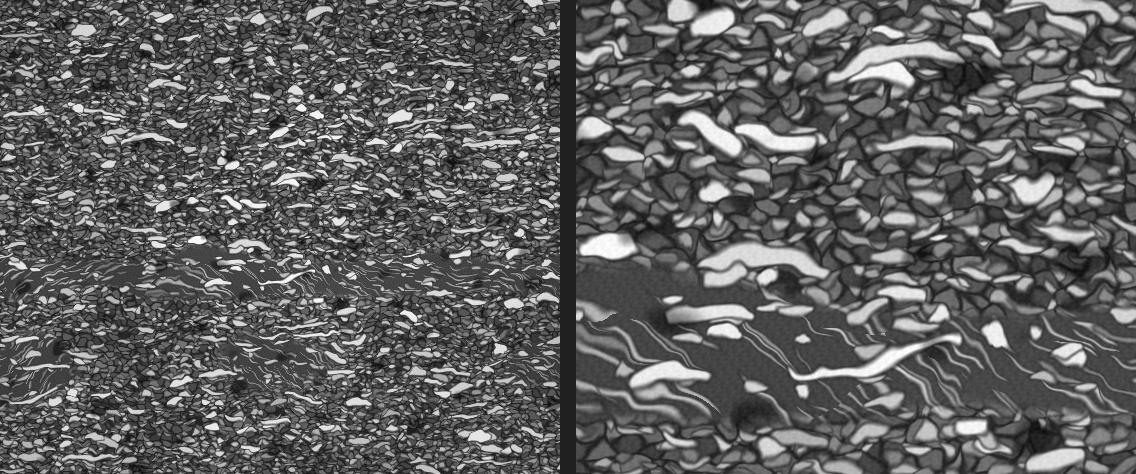
Left, the full canvas; right, a detail of the centre.
A WebGL 2 fragment shader for this texture:

```glsl
#version 300 es
precision highp float;

uniform vec2 u_resolution;
out vec4 fragColor;

const float RIM_TONE = 0.17;
const float EDGE = 0.0019;

vec2 hash2(vec2 p) {
    vec3 q = fract(p.xyx * vec3(0.1031, 0.1030, 0.0973));
    q += dot(q, q.yzx + 33.33);
    return fract((q.xx + q.yz) * q.zy);
}

vec2 rotate(vec2 p, float angle) {
    float c = cos(angle), s = sin(angle);
    return vec2(c * p.x + s * p.y, c * p.y - s * p.x);
}

float bump(float x, float centre, float width) {
    float t = (x - centre) / width;
    return exp(-t * t);
}

// Layered sines in turning directions, from -1 to 1
float waves(vec2 p, float frequency) {
    float sum = 0.0;
    for (int i = 0; i < 4; i++) {
        float k = float(i);
        vec2 dir = vec2(cos(2.4 * k + 0.6), sin(2.4 * k + 0.6));
        sum += sin(dot(p, dir) * frequency * (1.0 + 0.37 * k) + 1.7 * k + 0.8 * sum);
    }
    return 0.25 * sum;
}

// Cellular noise: x = distance to the border, y and z = random values of the cell
vec3 cellular(vec2 p) {
    vec2 home = floor(p), nearestId = home;
    float first = 9.0, second = 9.0;
    for (int y = -1; y <= 1; y++)
    for (int x = -1; x <= 1; x++) {
        vec2 id = home + vec2(x, y);
        float d = length(id + hash2(id + 11.0) - p);
        if (d < first) {
            second = first;
            first = d;
            nearestId = id;
        } else {
            second = min(second, d);
        }
    }
    return vec3(second - first, hash2(nearestId + 71.0));
}

// Bent rod that thins towards its ends; size = half length and radius
float rodDistance(vec2 p, vec2 size, float bend) {
    p.y += bend * p.x * p.x / size.x;
    float along = clamp(p.x, -size.x, size.x);
    float t = along / size.x;
    return length(p - vec2(along, 0.0)) - size.y * (1.0 - 0.4 * t * t);
}

// How common the pale grains are in each band
float abundance(vec2 p) {
    return 0.85 + 0.4 * waves(p * vec2(0.7, 1.3), 13.0) + 0.4 * bump(p.y, 0.61, 0.13);
}

// Scattered pale rods, each with a dark rim
float paintGrains(float tone, vec2 p, vec2 cell, vec2 size, float density,
                  float tilt, vec2 brightness, float rim, float seed) {
    vec2 home = floor(p / cell);
    for (int y = -1; y <= 1; y++)
    for (int x = -1; x <= 1; x++) {
        vec2 id = home + vec2(x, y);
        vec2 place = hash2(id + seed);
        vec2 shape = hash2(id + seed + 57.0);
        vec2 kind = hash2(id + seed + 113.0);
        vec2 centre = (id + 0.1 + 0.8 * place) * cell;
        if (kind.x > density * abundance(centre)) continue;
        vec2 grain = size * mix(vec2(0.25, 0.5), vec2(1.0), shape * shape);
        vec2 q = rotate(p - centre, tilt * (2.0 * kind.y - 1.0));
        float d = rodDistance(q, grain, 0.4 * (shape.y - 0.5));
        tone = mix(tone, RIM_TONE, 0.85 * smoothstep(rim, 0.0, d));
        float pale = mix(brightness.x, brightness.y, place.y);
        tone = mix(tone, pale, smoothstep(EDGE, -EDGE, d));
    }
    return tone;
}

// Packets of thin parallel needles, one direction for each packet
float needlePackets(vec2 p) {
    vec3 packet = cellular(p / vec2(0.15, 0.075));
    float angle = mix(0.65, -0.25, smoothstep(0.0, 0.9, p.x)) + 0.8 * (packet.y - 0.5);
    vec2 q = rotate(p, angle) + packet.z;
    return paintGrains(0.26, q, vec2(0.048, 0.0095), vec2(0.028, 0.0026),
                       1.2, 0.12, vec2(0.48, 0.78), 0.003, 5.0);
}

float needleZone(vec2 p) {
    float band = bump(p.y, 0.42, 0.055) + 0.6 * bump(p.y, 0.2, 0.1);
    return smoothstep(0.48, 0.68, band + 0.5 * waves(p, 12.0));
}

void main() {
    vec2 uv = gl_FragCoord.xy / u_resolution;
    vec2 p = gl_FragCoord.xy / u_resolution.y;

    // Irregular outlines and gently flowing bands
    vec2 w = p + vec2(0.006, 0.0042) * vec2(waves(p, 110.0), waves(p + 3.1, 125.0));
    w.y += 0.012 * waves(p, 20.0);

    // Grey matrix with dark borders
    vec3 matrix = cellular(w / vec2(0.017, 0.012));
    float tone = mix(0.14, mix(0.24, 0.47, matrix.y), smoothstep(0.02, 0.35, matrix.x));

    // Fine grains and needles
    tone = paintGrains(tone, w, vec2(0.0175, 0.0115), vec2(0.0085, 0.0046),
                       0.95, 0.5, vec2(0.42, 0.8), 0.0032, 20.0);
    tone = mix(tone, needlePackets(w), needleZone(p));

    // Larger grains, long streaks and lumps
    tone = paintGrains(tone, w, vec2(0.032, 0.02), vec2(0.014, 0.0058),
                       0.42, 0.45, vec2(0.68, 0.88), 0.0036, 200.0);
    tone = paintGrains(tone, w, vec2(0.06, 0.034), vec2(0.025, 0.0085),
                       0.32, 0.3, vec2(0.8, 0.92), 0.004, 340.0);
    tone = paintGrains(tone, w, vec2(0.14, 0.06), vec2(0.06, 0.0062),
                       0.4, 0.18, vec2(0.8, 0.92), 0.004, 480.0);
    tone = paintGrains(tone, w, vec2(0.13, 0.1), vec2(0.02, 0.014),
                       0.35, 0.5, vec2(0.86, 0.94), 0.004, 620.0);

    // Dark smudges, uneven light and fine speckle
    tone *= 1.0 - 0.5 * smoothstep(0.45, 0.8, waves(p + 7.0, 48.0));
    tone *= 1.03 + 0.08 * waves(p, 9.0) - 0.35 * dot(uv - 0.5, uv - 0.5);
    tone += 0.035 * waves(p, 900.0);

    fragColor = vec4(vec3(clamp(tone, 0.0, 1.0)), 1.0);
}
```
